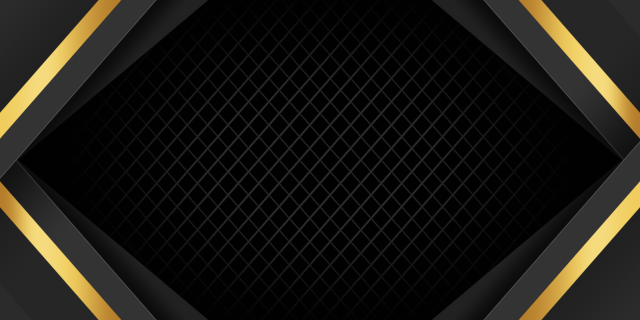
Give the GLSL for this background, as a WebGL 2 fragment shader.

```glsl
#version 300 es
precision highp float;
// Black diamond-mesh backdrop framed by dark corner sheets with gold stripes.

#define SHEET_EDGE 0.3685
#define GOLD_INNER 0.2320
#define GOLD_OUTER 0.2855
#define PANEL_EDGE 0.4193
#define MESH_CELL vec2(0.0638, 0.0729)
#define MESH_FADE vec2(0.86, 0.58)

uniform vec2 u_resolution;
out vec4 fragColor;

const vec2 SHEET_NORMAL = vec2(0.7526, 0.6585);
const vec2 PANEL_NORMAL = vec2(0.644, 0.765);
const vec3 BRONZE = vec3(0.71, 0.49, 0.17);
const vec3 GOLD = vec3(0.94, 0.80, 0.36);
const vec3 PALE_GOLD = vec3(0.97, 0.88, 0.54);

float pixel; // size of one pixel in canvas heights

// Antialiased coverage of the side where d is negative
float inside(float d) {
    return 1.0 - smoothstep(-0.75 * pixel, 0.75 * pixel, d);
}

// Soft line of a given half width around d = 0
float stroke(float d, float halfWidth) {
    return 1.0 - smoothstep(halfWidth - 0.5 * pixel, halfWidth + pixel, abs(d));
}

// Signed distance to the nearest whole value of a mesh coordinate
float meshDistance(float coord) {
    return (fract(coord + 0.5) - 0.5) / length(1.0 / MESH_CELL);
}

vec3 mesh(vec2 p) {
    vec2 cell = p / MESH_CELL;
    float rising = meshDistance(cell.x - cell.y);
    float falling = meshDistance(cell.x + cell.y);
    float fade = 1.0 - smoothstep(0.3, 1.0, length(p / MESH_FADE));
    float thin = 0.14 * stroke(falling, 0.0014);
    float thick = 0.17 * stroke(rising, 0.0022);
    return vec3(0.003 + fade * max(thin, thick));
}

// Gold along a stripe: shine runs from bronze to gold, glint adds a pale spot
vec3 goldTone(float x, float shine) {
    float glint = exp(-pow((x - 0.13) / 0.07, 2.0));
    return mix(mix(BRONZE, GOLD, shine), PALE_GOLD, 0.75 * glint * shine);
}

// Corner sheet: q is measured from its corner, s across its stripes
vec3 sheet(float s, vec3 gold, float cornerGrey, float bandGrey) {
    vec3 colour = mix(vec3(bandGrey), vec3(cornerGrey), inside(s - GOLD_OUTER));
    float stripe = inside(s - GOLD_OUTER) * inside(GOLD_INNER - s);
    colour = mix(colour, gold, stripe);
    return colour + 0.12 * stroke(s - SHEET_EDGE + 0.001, 0.001);
}

void main() {
    pixel = 1.0 / u_resolution.y;
    vec2 p = (gl_FragCoord.xy - 0.5 * u_resolution) * pixel;
    vec3 colour = mesh(p);

    // Half-turn symmetry: only the left half is described
    if (p.x > 0.0) p = -p;
    float x = p.x + 0.5 * u_resolution.x * pixel;
    vec2 upper = vec2(x, 0.5 - p.y);
    vec2 lower = vec2(x, 0.5 + p.y);
    vec2 nearest = vec2(x, 0.5 - abs(p.y));
    float sUpper = dot(upper, SHEET_NORMAL);
    float sLower = dot(lower, SHEET_NORMAL);
    float sNearest = dot(nearest, SHEET_NORMAL);

    // Back panels, shaded beneath the sheets
    float panelGrey = mix(0.045, 0.13, smoothstep(0.0, 0.085, sNearest - SHEET_EDGE));
    float panel = inside(dot(nearest, PANEL_NORMAL) - PANEL_EDGE);
    colour = mix(colour, vec3(panelGrey), panel);

    // Lower sheet, shadowed by the upper one
    float shadow = smoothstep(-0.05, 0.28, sUpper - SHEET_EDGE);
    float facet = inside(dot(lower, SHEET_NORMAL) - 0.075);
    float lowerShine = smoothstep(0.0, 0.12, x) * (1.0 - smoothstep(0.2, 0.38, x));
    float cornerGrey = mix(0.10, 0.15, shadow) + 0.02 * facet;
    vec3 lowerSheet = sheet(sLower, goldTone(x, lowerShine), cornerGrey, mix(0.06, 0.20, shadow));
    colour = mix(colour, lowerSheet, inside(sLower - SHEET_EDGE));

    // Upper sheet on top
    float upperShine = 1.0 - smoothstep(0.14, 0.38, x);
    float upperGrey = mix(0.17, 0.13, smoothstep(0.0, GOLD_INNER, sUpper));
    vec3 upperSheet = sheet(sUpper, goldTone(x, upperShine), upperGrey, 0.20);
    colour = mix(colour, upperSheet, inside(sUpper - SHEET_EDGE));

    fragColor = vec4(colour, 1.0);
}
```
